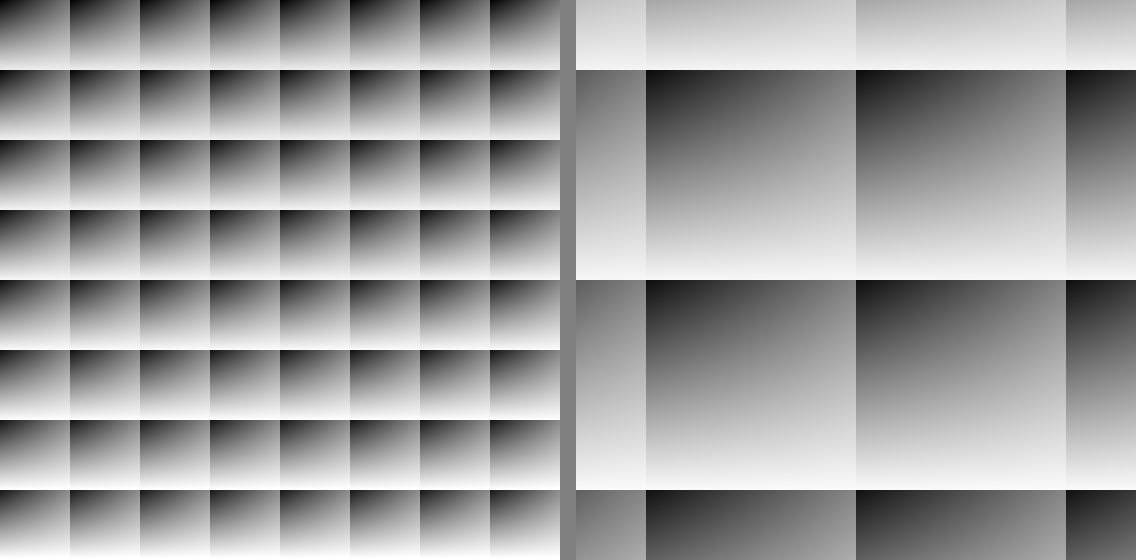
Left, the full canvas; right, a detail of the centre.
This pattern is drawn by a WebGL 2 fragment shader. Its source:

```glsl
#version 300 es
precision highp float;
// An 8 by 8 grid of square tiles, each a bilinear grey ramp: black at its
// upper left, mid grey at its upper right, near white along its foot.
// A faint ramp over the whole canvas lightens the lower rows.

uniform vec2 u_resolution;
out vec4 fragColor;

float tileShade(vec2 tile) {
    float topEdge = 0.5 * tile.x;
    return mix(1.0, topEdge, tile.y);
}

float gridShade(vec2 uv) {
    float shade = tileShade(fract(uv * 8.0));
    return min(0.92 * shade + 0.1 * (1.0 - uv.y), 1.0);
}

void main() {
    // Average 3 by 3 points per pixel to smooth the seams between tiles
    float grey = 0.0;
    for (int j = -1; j <= 1; j++) {
        for (int i = -1; i <= 1; i++) {
            vec2 offset = vec2(i, j) / 3.0;
            grey += gridShade((gl_FragCoord.xy + offset) / u_resolution) / 9.0;
        }
    }
    fragColor = vec4(vec3(grey), 1.0);
}
```
